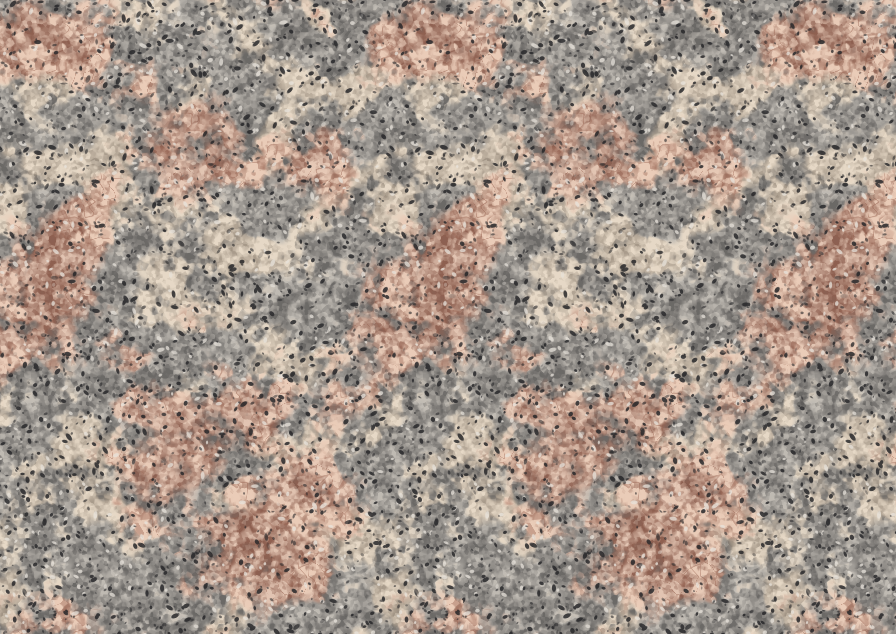
A Shadertoy shader for this texture:

```glsl
const float TAU = 6.2831853;
const float TILE_WIDTH = 0.618; // share of the canvas height

const vec3 SLATE = vec3(0.42, 0.41, 0.40);
const vec3 ASH = vec3(0.75, 0.73, 0.70);
const vec3 RUST = vec3(0.58, 0.37, 0.30);
const vec3 BLUSH = vec3(0.92, 0.79, 0.71);
const vec3 SAND = vec3(0.67, 0.61, 0.54);
const vec3 CREAM = vec3(0.93, 0.87, 0.79);
const vec3 MICA = vec3(0.15, 0.15, 0.16);
const vec3 QUARTZ = vec3(0.91, 0.89, 0.86);

vec3 hash3(vec2 cell) {
    vec3 h = fract(cell.xyx * vec3(0.1031, 0.1030, 0.0973));
    h += dot(h, h.yxz + 33.33);
    return fract((h.xxy + h.yzz) * h.zyx);
}

// Cell seed that wraps across the tile
vec3 seed(vec2 cell, float count, float salt) {
    return hash3(vec2(mod(cell.x, count), cell.y) + salt);
}

// Soft cellular noise: each grain has one shade, blended at its border
float grains(vec2 uv, float count, float sharpness) {
    vec2 p = uv * count;
    vec2 base = floor(p);
    float total = 0.0, weight = 0.0;
    for (int y = -1; y <= 1; y++)
    for (int x = -1; x <= 1; x++) {
        vec2 cell = base + vec2(x, y);
        vec3 h = seed(cell, count, count);
        vec2 d = cell + h.xy - p;
        float w = exp(-sharpness * dot(d, d));
        total += w * h.z;
        weight += w;
    }
    return total / weight;
}

// Scattered, randomly turned, elongated crystals
float specks(vec2 uv, float count, float density, float size, float pixel, float salt) {
    vec2 p = uv * count;
    vec2 base = floor(p);
    float mask = 0.0;
    for (int y = -1; y <= 1; y++)
    for (int x = -1; x <= 1; x++) {
        vec2 cell = base + vec2(x, y);
        vec3 h = seed(cell, count, salt);
        vec3 form = seed(cell, count, salt + 71.0);
        vec2 d = p - cell - h.xy;
        float angle = TAU * form.x;
        vec2 axis = vec2(cos(angle), sin(angle));
        d = vec2(dot(d, axis), dot(d, vec2(-axis.y, axis.x)));
        float dist = length(d * vec2(mix(0.55, 1.0, form.y), 1.2));
        float radius = size * mix(0.5, 1.0, form.z);
        float edge = pixel * count * 0.7;
        float present = 1.0 - smoothstep(density - 0.02, density + 0.02, h.z);
        mask = max(mask, present * (1.0 - smoothstep(radius - edge, radius + edge, dist)));
    }
    return mask;
}

// Broad feldspar drifts, alternating sides down the slab
float drift(vec2 uv) {
    float phase = 1.9 * (uv.y - 0.12) - 1.1 * max(uv.y - 0.66, 0.0);
    float wave = cos(TAU * (uv.x - 0.1)) * cos(TAU * phase);
    return wave + 0.25 * sin(TAU * (2.0 * uv.x + 1.3 * uv.y));
}

void mainImage(out vec4 fragColor, in vec2 fragCoord) {
    float pixel = 1.0 / (iResolution.y * TILE_WIDTH);
    vec2 uv = vec2(fragCoord.x, iResolution.y - fragCoord.y) * pixel;

    // Noise from cloudy patches to single grains
    float cloud = grains(uv, 7.0, 5.0);
    float patchy = grains(uv, 15.0, 6.0);
    float coarse = grains(uv, 32.0, 8.0);
    float medium = grains(uv, 61.0, 9.0);
    float fine = grains(uv, 113.0, 9.0);
    float tone = 0.54 + 0.3 * (patchy - 0.5) + 0.5 * (coarse - 0.5)
               + 0.65 * (medium - 0.5) + 0.65 * (fine - 0.5);
    tone = clamp(tone, 0.0, 1.0);

    // Mineral regions with ragged borders
    float ragged = 1.3 * (cloud - 0.5) + 1.1 * (patchy - 0.5)
                 + 0.7 * (coarse - 0.5) + 0.4 * (medium - 0.5);
    float pink = smoothstep(0.05, 0.75, drift(uv) + ragged);
    float paleField = 0.5 * grains(uv + 0.37, 9.0, 6.0) + 0.3 * patchy + 0.2 * coarse;
    float pale = smoothstep(0.49, 0.68, paleField + 0.15 * (medium - 0.5));

    // Ground colour
    vec3 color = mix(SLATE, ASH, tone);
    color = mix(color, mix(SAND, CREAM, tone), 0.85 * pale);
    float blushTone = clamp(tone + 0.2 * pale - 0.03, 0.0, 1.0);
    color = mix(color, mix(RUST, BLUSH, blushTone), 0.85 * pink);

    // Rust seams between pink grains
    float seam = 1.0 - smoothstep(0.02, 0.12, abs(grains(uv + 0.19, 40.0, 9.0) - 0.5));
    color = mix(color, RUST, 0.4 * seam * pink * smoothstep(0.4, 0.7, patchy));

    // Bright quartz and dark mica
    float quartz = specks(uv, 58.0, 0.10, 0.36, pixel, 17.0);
    color = mix(color, QUARTZ, 0.75 * quartz);
    float micaDensity = mix(0.15, 0.06, pink) + 0.12 * (cloud - 0.5);
    float mica = specks(uv, 64.0, micaDensity, 0.42, pixel, 43.0);
    float dust = specks(uv, 96.0, 0.08, 0.40, pixel, 89.0);
    color = mix(color, MICA, max(0.85 * mica, 0.6 * dust));

    fragColor = vec4(color, 1.0);
}
```
